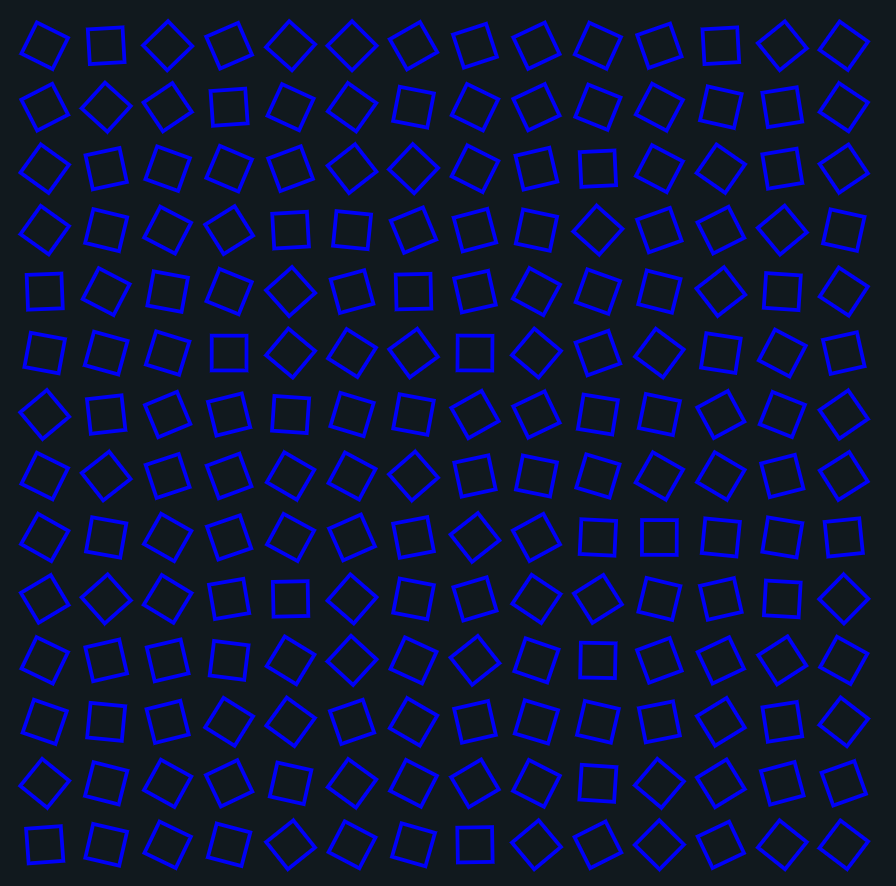
This pattern is drawn by a WebGL 1 fragment shader. Its source:

```glsl
precision highp float;
// Grid of thin blue square outlines, each turned by a random angle, on near-black.

uniform vec2 u_resolution;

// Lengths are fractions of the canvas width.
#define GRID_COUNT 14.0
#define PITCH 0.0686
#define FIRST_CENTER vec2(0.0499, 0.0460)
#define HALF_SIDE 0.0194
#define LINE_WIDTH 0.0042
#define MAX_TURN 1.5708
#define SEED 7.0
#define BACKGROUND vec3(0.067, 0.098, 0.118)
#define LINE_COLOR vec3(0.0, 0.0, 0.975)

float hash(vec2 p) {
  vec3 q = fract(vec3(p.xyx) * 0.1031 + SEED * 0.137);
  q += dot(q, q.yzx + 33.33);
  return fract((q.x + q.y) * q.z);
}

vec2 rotate(vec2 p, float angle) {
  float c = cos(angle), s = sin(angle);
  return vec2(c * p.x - s * p.y, s * p.x + c * p.y);
}

// Signed distance to a square outline with mitred corners.
float squareOutline(vec2 p, float halfSide, float width) {
  vec2 a = abs(p);
  return abs(max(a.x, a.y) - halfSide) - 0.5 * width;
}

void main() {
  float pixel = 1.0 / u_resolution.x;
  vec2 grid = (gl_FragCoord.xy * pixel - FIRST_CENTER) / PITCH;

  // Nearest cell and position relative to its centre.
  vec2 cell = floor(grid + 0.5);
  vec2 local = (grid - cell) * PITCH;

  // Keep only cells inside the grid.
  vec2 inside = step(vec2(-0.5), cell) * step(cell, vec2(GRID_COUNT - 0.5));

  // Randomly turned outline with a one-pixel soft edge.
  float angle = hash(cell + 1.0) * MAX_TURN;
  float d = squareOutline(rotate(local, angle), HALF_SIDE, LINE_WIDTH);
  float ink = clamp(0.5 - d / pixel, 0.0, 1.0) * inside.x * inside.y;

  gl_FragColor = vec4(mix(BACKGROUND, LINE_COLOR, ink), 1.0);
}
```
